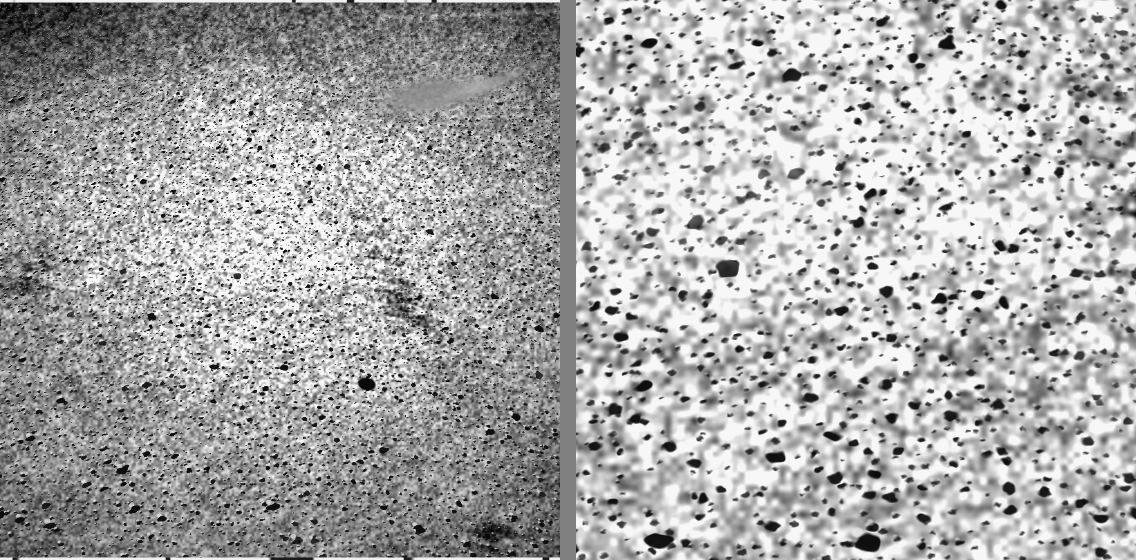
Left: the whole. Right: its middle third, enlarged.
Write a Shadertoy shader that draws this texture.

```glsl
const float HORIZON = 1.5;
const float EDGE_BLUR = 0.0011;
const float STONE_SHADE = 0.04;
const float GLINT_SHADE = 0.95;

float hash(vec2 p) {
    vec3 q = fract(vec3(p.xyx) * 0.1031);
    q += dot(q, q.yzx + 33.33);
    return fract((q.x + q.y) * q.z);
}

float noise(vec2 p) {
    vec2 cell = floor(p), f = fract(p);
    f = f * f * (3.0 - 2.0 * f);
    float low = mix(hash(cell), hash(cell + vec2(1, 0)), f.x);
    float high = mix(hash(cell + vec2(0, 1)), hash(cell + vec2(1, 1)), f.x);
    return mix(low, high, f.y);
}

float fbm(vec2 p) {
    float sum = 0.0, weight = 0.5;
    for (int i = 0; i < 4; i++) {
        sum += weight * noise(p);
        p = p * 2.03 + 17.3;
        weight *= 0.5;
    }
    return sum / 0.9375;
}

vec2 turn(vec2 p, float angle) {
    float c = cos(angle), s = sin(angle);
    return vec2(c * p.x + s * p.y, c * p.y - s * p.x);
}

// Soft ellipse, one at its centre
float blob(vec2 p, vec2 centre, vec2 radius, float angle) {
    vec2 d = turn(p - centre, angle) / radius;
    return exp(-dot(d, d));
}

float disc(vec2 d, float radius, float blur) {
    return 1.0 - smoothstep(radius - blur, radius + blur, length(d));
}

// Scattered stones: x is the dark body, y the sunlit glint beside it
vec2 stones(vec2 ground, float frequency, float density, float blur, float seed) {
    vec2 p = ground * frequency, home = floor(p), cover = vec2(0);
    for (int j = -1; j <= 1; j++)
    for (int i = -1; i <= 1; i++) {
        vec2 cell = home + vec2(i, j), key = cell + seed;
        if (hash(key + 51.7) > density) continue;
        vec2 jitter = vec2(hash(key), hash(key + 23.1));
        vec2 d = p - cell - mix(vec2(0.1), vec2(0.9), jitter);
        float size = hash(key + 77.9);
        float radius = mix(0.11, 0.24, size * size);
        vec2 body = turn(d, 0.35) * vec2(0.9, mix(0.9, 1.35, jitter.x));
        body += 0.16 * (vec2(noise(p * 5.0), noise(p * 5.0 + 9.0)) - 0.5);
        vec2 glintOffset = radius * vec2(-0.9, 1.2);
        cover.x = max(cover.x, disc(body, radius, blur));
        cover.y = max(cover.y, disc(d - glintOffset, radius * 0.6, blur));
    }
    return cover;
}

float addStones(float shade, vec2 cover, float strength) {
    shade = mix(shade, GLINT_SHADE, cover.y * strength * 0.7);
    return mix(shade, STONE_SHADE, cover.x * strength);
}

// Pale strip along the upper and lower rim, broken by dark notches
float addRim(float shade, vec2 p) {
    float rim = 1.0 - smoothstep(0.003, 0.006, min(p.y, 1.0 - p.y));
    float notch = smoothstep(0.84, 0.9, noise(vec2(p.x * 40.0, floor(p.y * 2.0) * 7.0)));
    return mix(shade, mix(0.94, 0.1, notch), rim);
}

void mainImage(out vec4 fragColor, in vec2 fragCoord) {
    vec2 p = fragCoord / iResolution.xy;
    float nearness = HORIZON - p.y;
    vec2 ground = vec2((p.x - 0.5) / nearness, -1.2 * log(nearness)) + 4.0;
    float blur = EDGE_BLUR / nearness;

    // Broad light pool, dim far ground and corners
    float glow = blob(p, vec2(0.51, 0.56), vec2(0.45, 0.35), 0.0);
    float corner = smoothstep(0.45, 0.72, length(p - 0.5));
    float far = smoothstep(0.8, 1.0, p.y);
    float shade = 0.47 + 0.43 * glow - 0.13 * corner;
    shade -= far * mix(0.25, 0.09, p.x);

    // Drifts and slanted streaks in the soil
    vec2 slanted = turn(p, 0.45);
    shade += 0.22 * (fbm(p * vec2(7.0, 11.0)) - 0.5);
    shade += 0.22 * (fbm(slanted * vec2(24.0, 80.0)) - 0.5);

    // Smooth dune with a pale crest
    float dune = blob(p, vec2(0.77, 0.83), vec2(0.09, 0.032), 0.12);
    float crest = blob(p, vec2(0.87, 0.85), vec2(0.09, 0.01), 0.3);
    float smoothSand = clamp(1.3 * dune + crest, 0.0, 1.0);
    shade = mix(shade, 0.53, 0.8 * dune) + 0.08 * crest;
    shade += 0.22 * blob(p, vec2(0.82, 0.973), vec2(0.2, 0.005), 0.04);

    // Fine grain, strongest in the light pool
    float coarse = noise(slanted * vec2(145.0, 180.0)) - 0.5;
    float fine = noise(p * 250.0 + 31.0) - 0.5;
    float contrast = mix(0.50, 1.10, glow) * (1.0 - 0.85 * smoothSand);
    shade += (0.55 * coarse + 0.55 * fine) * contrast;

    // Disturbed, streaky soil
    float streaks = smoothstep(0.38, 0.66, fbm(turn(p, -0.15) * vec2(22.0, 80.0)));
    float scar = blob(p, vec2(0.71, 0.49), vec2(0.14, 0.045), -1.09);
    scar += 0.5 * blob(p, vec2(0.06, 0.51), vec2(0.07, 0.05), 0.5);
    scar += 0.8 * blob(p, vec2(0.88, 0.04), vec2(0.05, 0.03), -0.5);
    scar += 0.5 * blob(p, vec2(0.61, 0.82), vec2(0.05, 0.02), 0.2);
    shade -= 0.55 * scar * streaks;

    // Stones in three sizes, shrinking with distance
    float clump = mix(0.7, 1.25, noise(p * 9.0));
    float visible = clamp(clump, 0.0, 1.0) * (1.0 - smoothSand) * (1.0 - 0.45 * far);
    shade = addStones(shade, stones(ground, 112.0, 0.55, blur * 112.0, 3.0), 0.8 * visible);
    shade = addStones(shade, stones(ground, 66.0, 0.5, blur * 66.0, 140.0), 0.93 * visible);
    shade = addStones(shade, stones(ground, 36.0, 0.2, blur * 36.0, 290.0), 0.97 * visible);

    // Lone boulder and pale pebble
    float boulder = blob(p, vec2(0.655, 0.314), vec2(0.016, 0.011), -0.2);
    shade = mix(shade, STONE_SHADE, smoothstep(0.25, 0.5, boulder));
    shade += 0.5 * blob(p, vec2(0.163, 0.502), vec2(0.012, 0.009), 0.0);

    shade = addRim(clamp(shade, 0.03, 0.97), p);
    fragColor = vec4(vec3(shade), 1.0);
}
```
